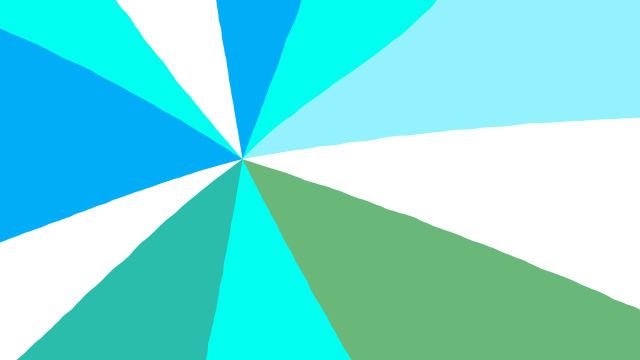
This background is drawn by a WebGL 2 fragment shader. Its source:

```glsl
#version 300 es
precision highp float;
// Flat pinwheel of eleven coloured wedges fanning out from an off-centre hub.
// Each boundary is an angle that bends quadratically with radius; gradient
// noise roughens it like a hand cut, and wedges are layered counterclockwise.

uniform vec2 u_resolution;
out vec4 fragColor;

// Lengths are in canvas heights, measured from the canvas centre
const vec2 HUB = vec2(-0.2153, 0.0579);
const float WOBBLE_SIZE = 0.006;
const float WOBBLE_FREQUENCY = 13.0;
const float EDGE_SOFTNESS = 0.7; // half width of the blend, in pixels
const float TAU = 6.2831853;

const vec3 WHITE = vec3(1.0);
const vec3 ICE = vec3(0.58, 0.95, 1.0);
const vec3 CYAN = vec3(0.0, 1.0, 0.945);
const vec3 BLUE = vec3(0.0, 0.68, 0.965);
const vec3 TEAL = vec3(0.17, 0.74, 0.67);
const vec3 GREEN = vec3(0.41, 0.72, 0.48);

const int WEDGES = 11;

// Starting boundary of each wedge: angle at the hub, linear and quadratic bend
const vec3 BOUNDARY[WEDGES] = vec3[](
    vec3(0.174, -0.069, 0.005),
    vec3(0.826, -0.622, 0.601),
    vec3(1.214, 0.0, 0.0),
    vec3(1.735, 0.004, 0.0),
    vec3(2.290, -0.085, 0.0),
    vec3(2.560, 0.113, 0.0),
    vec3(3.391, 0.201, -0.121),
    vec3(3.763, 0.25, -0.15),
    vec3(4.550, -0.033, 0.0),
    vec3(5.180, 0.045, 0.0),
    vec3(5.978, -0.055, 0.006)
);

const vec3 WEDGE_COLOR[WEDGES] = vec3[](
    ICE, CYAN, BLUE, WHITE, CYAN, BLUE, WHITE, TEAL, CYAN, GREEN, WHITE
);

// Random slope in -1..1 for a lattice point
float slope(float n) {
    return 2.0 * fract(sin(n * 127.1) * 4375.85) - 1.0;
}

// One-dimensional gradient noise
float gradientNoise(float x) {
    float cell = floor(x);
    float t = x - cell;
    float fade = t * t * t * (t * (t * 6.0 - 15.0) + 10.0);
    return mix(slope(cell) * t, slope(cell + 1.0) * (t - 1.0), fade);
}

// Sideways roughness of a boundary, fading out towards the hub
float wobble(float radius, float seed) {
    float x = radius * WOBBLE_FREQUENCY + seed * 37.0;
    float rough = gradientNoise(x) + 0.4 * gradientNoise(x * 2.7);
    return WOBBLE_SIZE * rough * smoothstep(0.0, 0.25, radius);
}

void main() {
    vec2 p = (gl_FragCoord.xy - 0.5 * u_resolution) / u_resolution.y - HUB;
    float radius = length(p);
    float angle = mod(atan(p.y, p.x) + TAU, TAU);
    float blur = EDGE_SOFTNESS / u_resolution.y;

    // Each wedge covers everything past its starting boundary
    vec3 color = WHITE;
    for (int i = 0; i < WEDGES; i++) {
        vec3 b = BOUNDARY[i];
        float edge = b.x + radius * (b.y + radius * b.z);
        float side = (angle - edge) * radius + wobble(radius, float(i));
        color = mix(color, WEDGE_COLOR[i], smoothstep(-blur, blur, side));
    }
    fragColor = vec4(color, 1.0);
}
```
